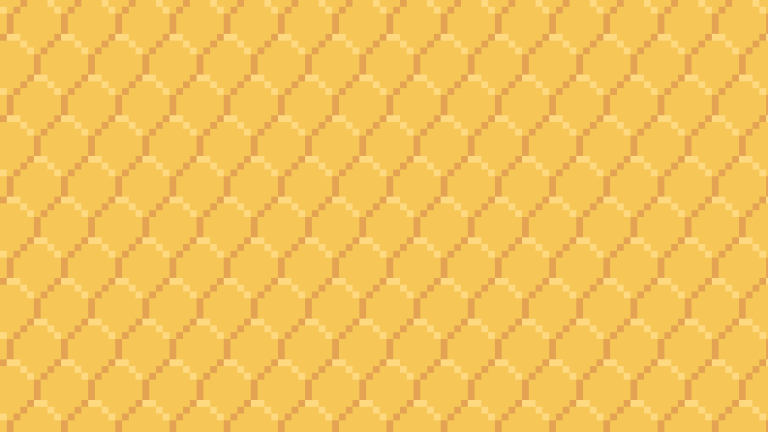
Give the GLSL for this pattern, as a Shadertoy shader.

```glsl
const float BLOCKS_ACROSS = 113.28;          // square blocks over the canvas width
const vec2 CELL = vec2(8.0, 6.0);            // one scale, in blocks
const vec2 FIRST_APEX = vec2(1.0, 5.0);      // counted from the upper left

const vec3 HONEY = vec3(0.965, 0.780, 0.340);
const vec3 SHADE = vec3(0.890, 0.640, 0.325);
const vec3 LIGHT = vec3(0.995, 0.850, 0.500);

// 1 when two whole block numbers agree
float same(float a, float b) {
    return 1.0 - step(0.5, abs(a - b));
}

// Flat colour of one block in the staggered honeycomb
vec3 blockColor(vec2 block, vec2 cell, vec2 apex) {
    vec2 local = block - apex;
    float band = floor((local.y + 0.5) / cell.y);
    float row = local.y - band * cell.y;
    float col = floor(mod(local.x - band * 0.5 * cell.x + 0.5, cell.x));

    // Upper half: stepped roof, lit on its right slope
    float roof = 1.0 - step(2.5, row);
    float lit = roof * max(same(col, row + 1.0), same(col, 0.0) * same(row, 0.0));
    float dark = roof * same(col, cell.x - 1.0 - row);

    // Lower half: upright wall between neighbours
    dark = max(dark, (1.0 - roof) * same(col, 0.5 * cell.x));

    return mix(mix(HONEY, SHADE, dark), LIGHT, lit);
}

// Blends the four nearest blocks over a width of one screen pixel
vec3 smoothBlocks(vec2 p, float pixel) {
    vec2 corner = floor(p - 0.5);
    vec2 w = clamp((fract(p - 0.5) - 0.5) / pixel + 0.5, 0.0, 1.0);
    vec3 top = mix(blockColor(corner, CELL, FIRST_APEX),
                   blockColor(corner + vec2(1.0, 0.0), CELL, FIRST_APEX), w.x);
    vec3 bottom = mix(blockColor(corner + vec2(0.0, 1.0), CELL, FIRST_APEX),
                      blockColor(corner + vec2(1.0, 1.0), CELL, FIRST_APEX), w.x);
    return mix(top, bottom, w.y);
}

void mainImage(out vec4 fragColor, in vec2 fragCoord) {
    float pixel = BLOCKS_ACROSS / iResolution.x;
    vec2 fromTop = vec2(fragCoord.x, iResolution.y - fragCoord.y);
    fragColor = vec4(smoothBlocks(fromTop * pixel, pixel), 1.0);
}
```
